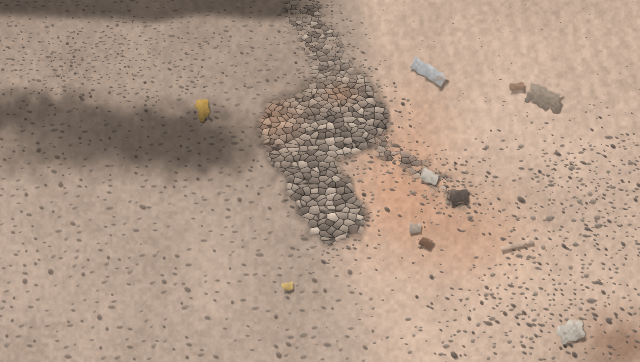
Give the GLSL for this texture, as a Shadertoy shader.

```glsl
// Sunlit worn road: pebbled concrete, a gravel spill, dusty sand and soft tree shade
#define CONCRETE vec3(.71, .625, .56)
#define SAND vec3(.81, .705, .625)
#define CLAY vec3(.81, .625, .51)
#define GRAVEL_DARK vec3(.36, .32, .295)
#define GRAVEL_LIGHT vec3(.71, .645, .585)
#define GRAVEL_SCALE 36.
#define PEBBLE_SCALE 29.
#define GRAIN .2
#define SHADE_DEPTH .43

vec2 hash2(vec2 p) {
  vec3 v = fract(p.xyx * vec3(.1031, .103, .0973));
  v += dot(v, v.yzx + 33.33);
  return fract((v.xx + v.yz) * v.zy);
}

float noise(vec2 p) {
  vec2 i = floor(p), f = p - i;
  f *= f * (3. - 2. * f);
  return mix(mix(hash2(i).x, hash2(i + vec2(1, 0)).x, f.x),
             mix(hash2(i + vec2(0, 1)).x, hash2(i + 1.).x, f.x), f.y);
}

float fbm(vec2 p) {
  float sum = 0., amp = .5;
  for (int i = 0; i < 4; i++, amp *= .5) {
    sum += amp * noise(p);
    p = mat2(1.6, 1.2, -1.2, 1.6) * p + 7.3;
  }
  return sum;
}

mat2 rot(float a) { return mat2(cos(a), -sin(a), sin(a), cos(a)); }

float blob(vec2 p, float x, float y, float rx, float ry) {
  vec2 d = (p - vec2(x, y)) / vec2(rx, ry);
  return exp(-dot(d, d));
}

float capsule(vec2 p, vec2 a, vec2 b, float r) {
  b -= a;
  p -= a;
  return length(p - b * clamp(dot(p, b) / dot(b, b), 0., 1.)) - r;
}

// Stone outline between an ellipse and a hexagon
float facet(vec2 o, float angle, float r) {
  o = abs(rot(angle) * o) * vec2(.85, 1.35);
  return mix(length(o), max(o.x, dot(o, vec2(.5, .87))), .65) - r;
}

// Scattered stones with cast shadows, laid over the ground
void scatter(inout vec3 col, vec2 p, float scale, float density, float size, float contrast) {
  vec2 q = p * scale, id = floor(q), f = q - id;
  float aa = scale / iResolution.y, cover = 0., shadow = 0.;
  vec3 stone = vec3(0);
  for (int n = 0; n < 9; n++) {
    vec2 g = vec2(n % 3, n / 3) - 1.;
    vec2 h = hash2(id + g + scale), k = hash2(id + g + scale + 37.);
    float r = size * (.5 + .8 * h.x * h.y) * smoothstep(k.x, k.x + .12, density);
    if (r < .03) continue;
    vec2 o = f - g - .15 - .7 * h;
    float angle = 3. * k.y - 1.5, c = smoothstep(aa, -aa, facet(o, angle, r));
    if (c > cover) {
      cover = c;
      stone = mix(GRAVEL_DARK, GRAVEL_LIGHT, k.y * .75 + .05) * (.8 + .4 * clamp(.5 + .6 * o.y / r, 0., 1.));
    }
    shadow = max(shadow, smoothstep(.07, -.07, facet(o + vec2(-.2, .4) * r, angle, r)));
  }
  col = mix(col * (1. - .32 * shadow * contrast), stone, cover * contrast);
}

// Packed gravel: gap to the neighbour, two hashes, top light
vec4 packed(vec2 q) {
  vec2 id = floor(q), pick, off;
  float near = 9., next = 9.;
  for (int n = 0; n < 9; n++) {
    vec2 g = id + vec2(n % 3, n / 3) - 1., h = hash2(g), o = q - g - h;
    float d = length(rot(h.x * 3.) * o * vec2(.85, 1.15));
    next = min(next, max(d, near));
    if (d < near) { near = d; pick = hash2(g + 91.); off = o; }
  }
  return vec4(next - near, pick, off.y);
}

// Rough loose object: place holds centre and half size
void chunk(inout vec3 col, vec2 p, vec4 place, float angle, vec3 tint) {
  vec2 o = rot(angle) * (p - place.xy), s = rot(angle) * (p - place.xy + vec2(-.004, .008));
  vec2 core = place.zw * .75;
  float px = 1. / iResolution.y, r = place.w * (.55 - .6 * noise(p * 75.));
  float d = length(max(abs(o) - core, 0.)) - r;
  float sd = length(max(abs(s) - core, 0.)) - r;
  col *= 1. - .42 * smoothstep(.004, -.003, sd);
  tint *= .86 + .12 * clamp(o.y / place.w, -1., 1.) + .16 * noise(p * 140.);
  col = mix(col, tint, smoothstep(px, -px, d));
}

void mainImage(out vec4 fragColor, in vec2 fragCoord) {
  vec2 p = fragCoord / iResolution.y;
  vec2 q = vec2(p.x - .88, 1.25 * p.y) / (1. - .3 * p.y); // receding ground
  vec2 w = p + .035 * (vec2(noise(p * 32.), noise(p * 32. + 50.)) - .5);
  float broad = fbm(p * 5.), fine = fbm(p * 85.);

  // Concrete, sand and clay
  float edge = .9 + .05 * sin(p.y * 8. - 4.5) + .16 * broad;
  float sand = smoothstep(-.07, .08, p.x - edge);
  vec3 col = mix(CONCRETE * (1.05 - .13 * p.y), SAND, sand);
  float clay = blob(w, 1.1, .47, .14, .15) + .7 * blob(w, 1.3, .35, .16, .12) + .4 * blob(w, 1.15, .66, .1, .12);
  col = mix(col, CLAY, min(clay, 1.) * .85 * smoothstep(.85, 1., p.x));
  col = mix(col, CLAY * .72, .75 * blob(w, 1.73, .05, .13, .08));
  col *= 1. + .18 * (broad - .47) + GRAIN * (fine - .47);
  col *= 1. + .018 * sin(150. * p.x + 45. * p.y + 5. * broad) * sand * smoothstep(.5, .8, p.y);

  // Outlines of the spill and its thin trails
  float spill = capsule(w, vec2(.77, .66), vec2(.97, .74), .06);
  spill = min(spill, capsule(w, vec2(.83, .58), vec2(.92, .4), .08));
  spill = min(spill, capsule(w, vec2(.87, .62), vec2(.99, .67), .08));
  float trail = min(capsule(w, vec2(.84, .97), vec2(.92, .8), .05), capsule(w, vec2(1.06, .59), vec2(1.26, .46), .025));

  // Set pebbles, then loose rubble in two sizes
  scatter(col, q, PEBBLE_SCALE, .58 * (1. - sand), .25, .52);
  float rubble = .95 * blob(p, 1.64, .45, .27, .16) + .8 * blob(p, 1.52, .12, .32, .17);
  float around = smoothstep(.1, 0., min(spill, trail)) * smoothstep(.7, .95, p.x);
  float loose = min(rubble * (.35 + broad) + .55 * around + .07 * sand, .85);
  scatter(col, q, 50., min(loose + .75 * blob(p, .25, .83, .34, .09), .9), .32, .75);
  scatter(col, q, 26., loose * .6, .28, .85);

  // Gravel spill
  vec4 g = packed(q * GRAVEL_SCALE);
  vec3 gravel = mix(GRAVEL_DARK, GRAVEL_LIGHT, .2 + .8 * g.y) * (.98 + .3 * g.w);
  float rust = blob(p, .75, .68, .08, .08) + blob(p, .94, .74, .05, .03);
  gravel = mix(gravel, CLAY * (.72 + .3 * g.z), .6 * min(rust, 1.));
  gravel *= mix(.56, 1.04, smoothstep(0., .2, g.x)) * (.92 + .16 * fine);
  float heap = smoothstep(.012, -.012, spill);
  float thin = smoothstep(.02, -.02, trail) * smoothstep(.2, .4, g.z);
  col = mix(col * (1. - .2 * smoothstep(.025, 0., spill)), gravel, max(heap, .85 * thin));

  // Scrap, loose stones, stick and leaves
  chunk(col, p, vec4(1.184, .8, .063, .017), -.58, vec3(.72));
  chunk(col, p, vec4(1.502, .732, .054, .025), -.35, vec3(.62, .56, .5));
  chunk(col, p, vec4(1.428, .76, .023, .011), 0., vec3(.62, .5, .42));
  chunk(col, p, vec4(1.188, .512, .026, .016), -.4, vec3(.79, .75, .7));
  chunk(col, p, vec4(1.267, .457, .023, .018), .1, GRAVEL_DARK * 1.1);
  chunk(col, p, vec4(1.148, .37, .016, .012), 0., GRAVEL_LIGHT);
  chunk(col, p, vec4(1.177, .33, .018, .013), -.4, CLAY * .62);
  chunk(col, p, vec4(1.427, .323, .057, .006), .25, SAND);
  chunk(col, p, vec4(1.578, .083, .038, .029), .3, vec3(.77, .73, .68));
  chunk(col, p, vec4(.562, .697, .01, .027), .25, vec3(.78, .63, .36));
  chunk(col, p, vec4(.794, .209, .016, .01), .2, vec3(.86, .73, .47));

  // Soft tree shade
  float shade = blob(w, .53, .6, .21, .1) + .65 * blob(w, .27, .65, .22, .09)
    + .75 * blob(w, 0., .7, .2, .06) + .45 * blob(w, .08, .56, .22, .07);
  shade += smoothstep(.945, 1., p.y + .05 * broad) * smoothstep(1., .75, p.x);
  shade = smoothstep(.1, 1., shade) * (1. - .7 * heap);
  fragColor = vec4(col * (1. - SHADE_DEPTH * shade), 1);
}
```
